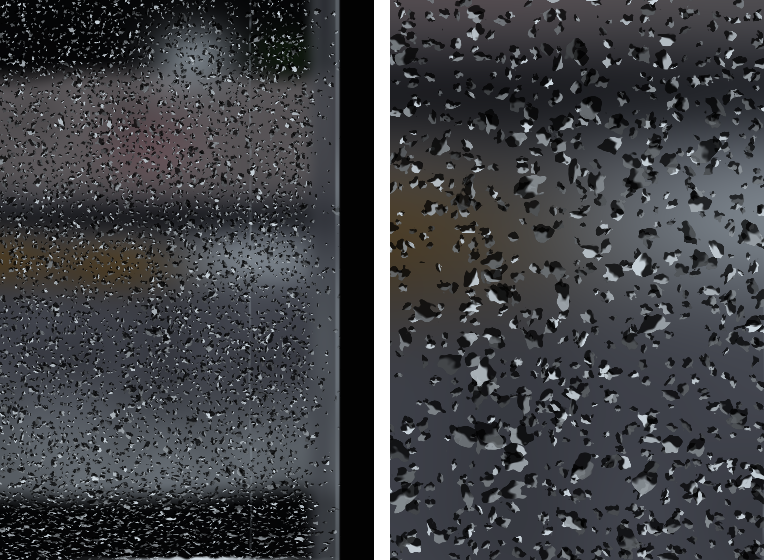
Left: the whole. Right: its middle third, enlarged.
Give the GLSL for this texture, as a WebGL 1 fragment shader.

```glsl
precision highp float;
uniform vec2 u_resolution;

const vec3 NIGHT = vec3(0.018, 0.020, 0.025);
const vec3 MAUVE = vec3(0.335, 0.322, 0.332);
const vec3 SLATE = vec3(0.235, 0.245, 0.278);
const vec3 MIST = vec3(0.365, 0.390, 0.415);
const vec3 SKY = vec3(0.490, 0.525, 0.555);
const vec3 AMBER = vec3(0.300, 0.230, 0.120);
const vec3 GLINT = vec3(0.820, 0.860, 0.890);

float hash(vec2 p) {
  return fract(sin(dot(p, vec2(127.1, 311.7))) * 43758.5453);
}

float noise(vec2 p) {
  vec2 i = floor(p), f = fract(p);
  f = f * f * (3.0 - 2.0 * f);
  return mix(mix(hash(i), hash(i + vec2(1.0, 0.0)), f.x),
             mix(hash(i + vec2(0.0, 1.0)), hash(i + 1.0), f.x), f.y);
}

// Soft elliptical patch of light
float glow(vec2 uv, vec2 center, vec2 radius) {
  vec2 q = (uv - center) / radius;
  return exp(-dot(q, q));
}

// Smooth step between two heights, softened by a blur width
float rise(float y, float level, float blur) {
  return smoothstep(level - blur, level + blur, y);
}

// Out-of-focus street behind the glass
vec3 street(vec2 uv) {
  float y = uv.y + 0.025 * (noise(uv * vec2(4.0, 6.0)) - 0.5);
  vec3 color = mix(NIGHT, MIST, rise(y, 0.105 + 0.02 * uv.x, 0.03));
  color = mix(color, SLATE, rise(y, 0.27, 0.10));
  color = mix(color, MAUVE, rise(y, 0.64, 0.06));
  color = mix(color, NIGHT, rise(y, 0.865, 0.03));
  color = mix(color, NIGHT * 3.0, 0.75 * glow(uv, vec2(0.4, 0.61), vec2(0.9, 0.032)));
  color = mix(color, AMBER, 0.85 * glow(uv, vec2(0.0, 0.535), vec2(0.16, 0.045)));
  color = mix(color, AMBER, 0.85 * glow(uv, vec2(0.31, 0.525), vec2(0.18, 0.045)));
  color = mix(color, SKY, 0.85 * glow(uv, vec2(0.69, 0.535), vec2(0.20, 0.05)));
  color = mix(color, SKY, 0.9 * glow(uv, vec2(0.52, 0.895), vec2(0.11, 0.06)));
  color = mix(color, vec3(0.07, 0.12, 0.06), 0.8 * glow(uv, vec2(0.77, 0.905), vec2(0.09, 0.04)));
  color += vec3(0.03, -0.03, -0.02) * glow(uv, vec2(0.40, 0.74), vec2(0.13, 0.07));
  return color * (0.9 + 0.2 * noise(uv * vec2(9.0, 14.0)));
}

// One bead: thin dark lens filled by a bright facet; q is in units of its radius
vec3 bead(vec3 color, vec2 q, float seed, float blur, float shine) {
  float wobble = 0.9 * (noise(q * 1.7 + seed * 91.0) - 0.5);
  float edge = length(q) + wobble;
  float body = 1.0 - smoothstep(1.0 - blur, 1.0 + blur, edge);
  float angle = -1.2 + 3.0 * (seed - 0.5);
  vec2 toLight = vec2(cos(angle), sin(angle));
  float side = dot(q, toLight) + wobble;
  float facet = body * smoothstep(-0.1 - 0.6 * blur, 0.25 + 0.6 * blur, side);
  color = mix(color, color * 0.22, 0.9 * body);
  return mix(color, GLINT, facet * shine);
}

// Jittered grid of beads, smeared sideways where smear approaches 1
vec3 beads(vec3 color, vec2 p, float cells, float density, float smear, float seed) {
  vec2 grid = p * cells;
  vec2 home = floor(grid);
  for (int j = -1; j <= 1; j++) {
    for (int i = -1; i <= 1; i++) {
      vec2 cell = home + vec2(float(i), float(j));
      vec2 key = cell + seed;
      float size = hash(key + 3.7);
      float radius = mix(0.18, 0.42, size * size);
      vec2 jitter = vec2(hash(key + 11.3), hash(key + 23.9));
      vec2 q = grid - cell - 0.1 - 0.8 * jitter;
      float tilt = 2.2 * (hash(key + 41.1) - 0.5) * (1.0 - 0.6 * smear);
      q = mat2(cos(tilt), sin(tilt), -sin(tilt), cos(tilt)) * q;
      float stretch = mix(0.7 + 0.65 * hash(key + 57.5), 1.5, smear);
      q /= radius * vec2(stretch, 1.0 / stretch);
      float blur = min(0.6 * cells / (u_resolution.y * radius), 0.6);
      float glint = hash(key + 71.3);
      float shine = mix(0.25, 1.0, glint * sqrt(glint));
      if (hash(key + 83.1) < density) color = bead(color, q, hash(key + 97.7), blur, shine);
    }
  }
  return color;
}

void main() {
  vec2 uv = gl_FragCoord.xy / u_resolution;
  vec2 p = gl_FragCoord.xy / u_resolution.y;
  float pixel = 1.0 / u_resolution.x;
  vec3 color = street(uv);

  // Misted strip beside the frame
  float strip = smoothstep(0.80, 0.86, uv.x);
  vec3 haze = mix(SLATE, MIST, noise(vec2(uv.x * 30.0, uv.y * 5.0)));
  color = mix(color, haze * 0.9, 0.75 * strip);

  // Thin trickle running down the pane
  float path = 0.67 + 0.006 * (noise(vec2(uv.y * 12.0, 4.0)) - 0.5);
  float trickle = 1.0 - smoothstep(0.001, 0.002 + pixel, abs(uv.x - path));
  color = mix(color, SKY, trickle * 0.6 * noise(vec2(3.0, uv.y * 70.0)));

  // Rain, densest and most smeared near the sill
  float smear = 1.0 - smoothstep(0.07, 0.20, uv.y);
  float wet = (0.7 + 0.5 * noise(p * 18.0) + 0.5 * smear) * (1.0 - 0.8 * strip);
  color = beads(color, p, 112.0, 0.55 * wet, smear, 5.0);
  color = beads(color, p + 0.31, 78.0, 0.60 * wet, smear, 37.0);
  color = beads(color, p + 0.67, 54.0, 0.30 * wet, smear, 73.0);

  // Wet sill, lit glass edge and black frame
  float sill = 1.0 - smoothstep(0.004, 0.010, uv.y + 0.006 * noise(uv * 40.0));
  color = mix(color, GLINT, sill * glow(uv, vec2(0.54, 0.0), vec2(0.2, 0.1)));
  float rim = 1.0 - smoothstep(0.002, 0.006 + pixel, abs(uv.x - 0.902));
  color = mix(color, SKY, rim * (0.2 + 0.5 * noise(vec2(1.0, uv.y * 9.0))));
  color = mix(color, NIGHT * 0.35, smoothstep(0.905, 0.909 + pixel, uv.x));
  gl_FragColor = vec4(color, 1.0);
}
```
